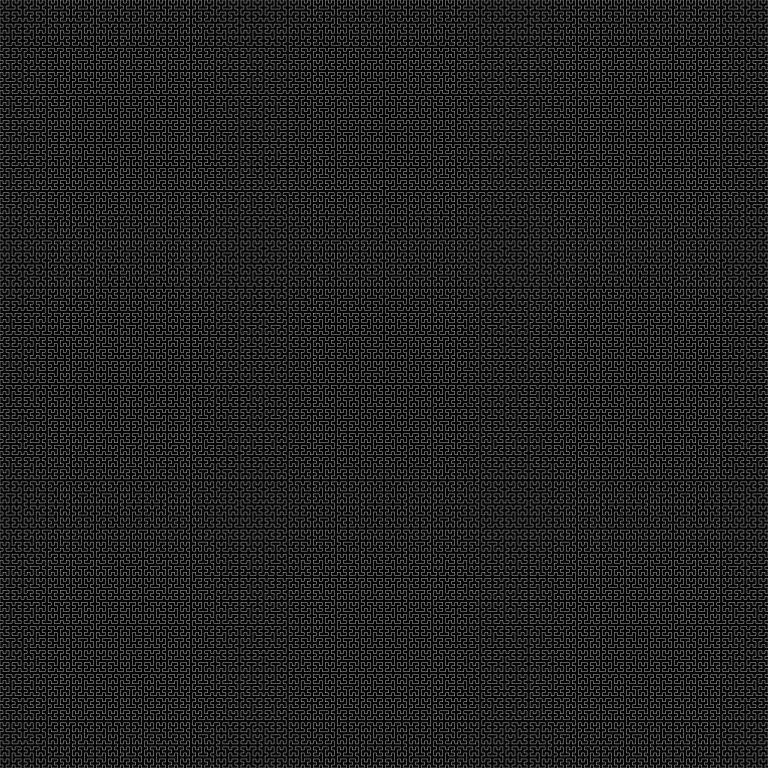
Write a WebGL 2 fragment shader that draws this pattern.

```glsl
#version 300 es
precision highp float;
precision highp int;
// A thin grey Hilbert curve through a 256 by 256 lattice on near-black.

uniform vec2 u_resolution;
out vec4 fragColor;

// Position of a lattice node along the order-8 curve.
int hilbertIndex(ivec2 node) {
    int index = 0;
    for (int side = 128; side > 0; side >>= 1) {
        int right = (node.x & side) != 0 ? 1 : 0;
        int upper = (node.y & side) != 0 ? 1 : 0;
        index += side * side * ((3 * right) ^ upper);
        // Turn the lower quadrants into the base orientation.
        if (upper == 0) {
            if (right == 1) node = ivec2(255) - node;
            node = node.yx;
        }
    }
    return index;
}

// Share of a pixel that lies inside an upright rectangle.
float boxCoverage(vec2 center, vec2 pixel, vec2 low, vec2 high) {
    vec2 overlap = min(high, center + 0.5 * pixel) - max(low, center - 0.5 * pixel);
    overlap = max(overlap, 0.0) / pixel;
    return overlap.x * overlap.y;
}

void main() {
    // The outermost nodes lie on the canvas edges.
    vec2 pixel = 255.0 / u_resolution;
    vec2 lattice = gl_FragCoord.xy * pixel;
    ivec2 node = ivec2(floor(lattice + 0.5));
    vec2 local = lattice - vec2(node);
    int index = hilbertIndex(node);

    // A square joint at the node, then arms to its neighbours on the curve.
    float halfWidth = 0.075;
    float coverage = boxCoverage(local, pixel, vec2(-halfWidth), vec2(halfWidth));
    for (int i = 0; i < 4; i++) {
        int stepSign = 1 - 2 * (i / 2);
        ivec2 dir = i % 2 == 0 ? ivec2(stepSign, 0) : ivec2(0, stepSign);
        if (abs(hilbertIndex(node + dir) - index) == 1) {
            vec2 armStart = vec2(dir) * halfWidth;
            vec2 armEnd = vec2(dir);
            vec2 side = halfWidth * vec2(abs(dir.yx));
            coverage += boxCoverage(local, pixel,
                min(armStart, armEnd) - side, max(armStart, armEnd) + side);
        }
    }

    vec3 background = vec3(0.015);
    vec3 lineGrey = vec3(0.76);
    fragColor = vec4(mix(background, lineGrey, min(coverage, 1.0)), 1.0);
}
```
